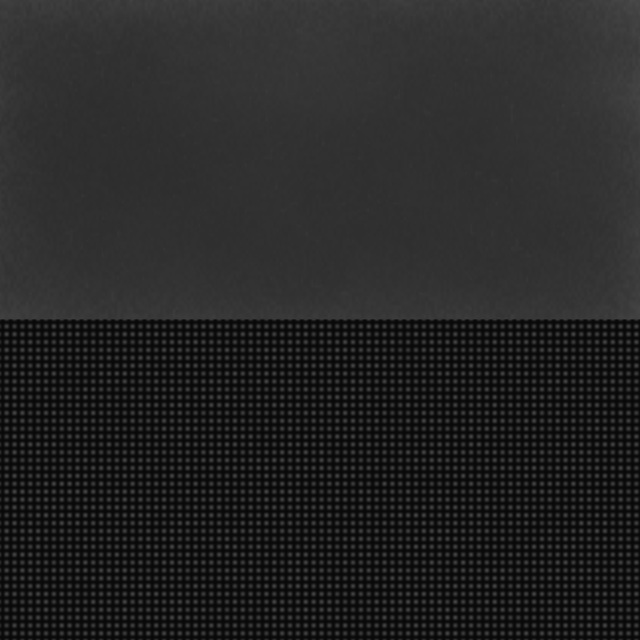
Give the GLSL for this texture, as a WebGL 1 fragment shader.

```glsl
precision highp float;

uniform vec2 u_resolution;

const float HORIZON = 0.501;
const float DOT_PITCH = 0.0123;
const vec2 DOT_ORIGIN = vec2(0.0104);

float hash(vec2 p) {
  vec3 q = fract(vec3(p.xyx) * 0.1031);
  q += dot(q, q.yzx + 33.33);
  return fract((q.x + q.y) * q.z);
}

float valueNoise(vec2 p) {
  vec2 cell = floor(p);
  vec2 f = fract(p);
  f = f * f * (3.0 - 2.0 * f);
  float low = mix(hash(cell), hash(cell + vec2(1.0, 0.0)), f.x);
  float high = mix(hash(cell + vec2(0.0, 1.0)), hash(cell + 1.0), f.x);
  return mix(low, high, f.y);
}

float fbm(vec2 p) {
  float sum = 0.0;
  float weight = 0.5;
  for (int octave = 0; octave < 4; octave++) {
    sum += weight * (valueNoise(p) - 0.5);
    p = p * 2.03 + 17.0;
    weight *= 0.5;
  }
  return sum;
}

float softSpot(vec2 p, vec2 center, vec2 radius) {
  vec2 d = (p - center) / radius;
  return exp(-dot(d, d));
}

// Worn matte surface, lighter toward its borders
float wornPanel(vec2 uv) {
  float left = exp(-uv.x / 0.045);
  float right = exp(-(1.0 - uv.x) / 0.055);
  float top = exp(-(1.0 - uv.y) / 0.055);
  float bottom = exp(-max(uv.y - HORIZON, 0.0) / 0.04);
  float shade = 0.188 + 0.025 * left + 0.042 * right;
  shade += 0.038 * top + 0.033 * bottom;
  shade += 0.018 * softSpot(uv, vec2(0.47, 0.89), vec2(0.17, 0.1));
  shade += 0.018 * softSpot(uv, vec2(0.97, 0.88), vec2(0.11, 0.12));
  shade -= 0.009 * softSpot(uv, vec2(0.16, 0.78), vec2(0.15, 0.14));

  // Cloudy wear and fine grain
  float wear = 0.5 + min(left + right + top + bottom, 1.0);
  shade += 0.024 * wear * fbm(uv * 14.0);
  shade += 0.019 * wear * (valueNoise(uv * vec2(210.0, 150.0)) - 0.5);
  float flecks = smoothstep(0.86, 1.0, valueNoise(uv * vec2(125.0, 85.0) + 41.0));
  return min(shade + 0.014 * flecks, 0.29);
}

// Soft round dots on a dark perforated sheet
float dotGrid(vec2 uv) {
  vec2 grid = (uv - DOT_ORIGIN) / DOT_PITCH;
  vec2 cell = floor(grid + 0.5);
  vec2 wave = 0.5 + 0.5 * cos(6.28318 * grid);
  float spot = wave.x * wave.y;
  float bridge = 0.012 * (wave.x + wave.y);
  float brightness = 0.19 + 0.045 * (hash(cell + 7.0) - 0.5);
  brightness += 0.025 * fbm(uv * 9.0);
  return 0.033 + bridge + brightness * spot;
}

void main() {
  vec2 uv = gl_FragCoord.xy / u_resolution;
  float edge = 0.75 / u_resolution.y;
  float upper = smoothstep(HORIZON - edge, HORIZON + edge, uv.y);
  float shade = mix(dotGrid(uv), wornPanel(uv), upper);
  gl_FragColor = vec4(vec3(shade), 1.0);
}
```
